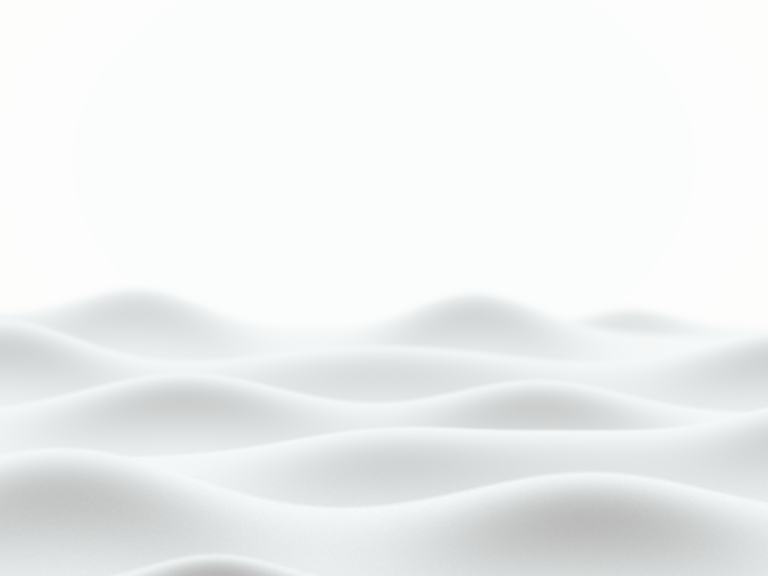
This background is drawn by a Shadertoy shader. Its source:

```glsl
// Soft white rolling dunes receding into mist under a pale, empty sky.

const vec3 SKY_COOL = vec3(0.984, 0.992, 0.990);
const vec3 SKY_WARM = vec3(0.993, 0.991, 0.987);
const vec3 MIST = vec3(0.962, 0.972, 0.972);
const vec3 COOL_SHADE = vec3(1.06, 0.97, 0.96);
const vec3 WARM_SHADE = vec3(0.98, 1.00, 1.02);

float hash(vec2 p) {
    vec3 q = fract(vec3(p.xyx) * 0.1031);
    q += dot(q, q.yzx + 33.33);
    return fract((q.x + q.y) * q.z);
}

// Bell profile of a mound; mound = (centre, half width, height).
float bell(float x, vec3 mound) {
    float t = (x - mound.x) / mound.y;
    return exp(-t * t);
}

// Warm borders and horizon around a cooler centre.
vec3 skyColor(vec2 uv) {
    float border = smoothstep(0.30, 0.62, length((uv - vec2(0.5, 0.72)) * vec2(1.0, 1.1)));
    return mix(SKY_COOL, SKY_WARM, border);
}

// Lays one ridge of three mounds over the scene. The crest stays bright,
// darkens below each mound, then dissolves into mist.
vec3 addRidge(vec3 scene, vec2 uv, float base, vec3 a, vec3 b, vec3 c,
              vec3 shade, float depth, float blur) {
    vec3 bells = vec3(bell(uv.x, a), bell(uv.x, b), bell(uv.x, c));
    float crest = base + dot(bells, vec3(a.z, b.z, c.z));
    float below = crest - uv.y;
    float t = max(below + blur * 0.5, 0.0) / depth;
    float amount = dot(bells, shade) * t * t * exp(2.0 - 2.0 * t);
    vec3 tint = mix(COOL_SHADE, WARM_SHADE, clamp(amount * 5.0, 0.0, 1.0));
    vec3 body = MIST - amount * tint;
    return mix(scene, body, smoothstep(-blur, blur, below));
}

void mainImage(out vec4 fragColor, in vec2 fragCoord) {
    vec2 uv = fragCoord / iResolution.xy;
    vec3 none = vec3(0.0, 1.0, 0.0);
    vec3 color = skyColor(uv);

    // Distant ridges, blurred by haze
    color = addRidge(color, uv, 0.430,
        vec3(0.820, 0.085, 0.035), none, none,
        vec3(0.075, 0.0, 0.0), 0.035, 0.014);
    color = addRidge(color, uv, 0.417,
        vec3(0.180, 0.128, 0.083), vec3(0.618, 0.120, 0.076), vec3(-0.050, 0.120, 0.035),
        vec3(0.115, 0.130, 0.030), 0.050, 0.012);

    // Middle ridges
    color = addRidge(color, uv, 0.354,
        vec3(0.000, 0.147, 0.089), vec3(0.500, 0.230, 0.045), vec3(1.040, 0.170, 0.072),
        vec3(0.145, 0.105, 0.150), 0.055, 0.008);
    color = addRidge(color, uv, 0.281,
        vec3(0.240, 0.180, 0.071), vec3(0.700, 0.155, 0.059), none,
        vec3(0.165, 0.165, 0.0), 0.053, 0.006);

    // Near ridges, crisper and darker
    color = addRidge(color, uv, 0.205,
        vec3(0.508, 0.185, 0.050), vec3(0.780, 0.170, 0.038), vec3(1.068, 0.164, 0.095),
        vec3(0.135, 0.055, 0.150), 0.068, 0.004);
    color = addRidge(color, uv, 0.097,
        vec3(0.080, 0.232, 0.125), vec3(0.768, 0.228, 0.083), none,
        vec3(0.200, 0.235, 0.0), 0.088, 0.005);
    color = addRidge(color, uv, -0.024,
        vec3(0.280, 0.136, 0.061), none, none,
        vec3(0.260, 0.0, 0.0), 0.045, 0.006);

    // Fine sandy grain in the foreground
    float grain = hash(floor(uv * vec2(512.0, 384.0))) - 0.5;
    color += 0.012 * grain * (1.0 - smoothstep(0.12, 0.27, uv.y));

    fragColor = vec4(clamp(color, 0.0, 1.0), 1.0);
}
```
